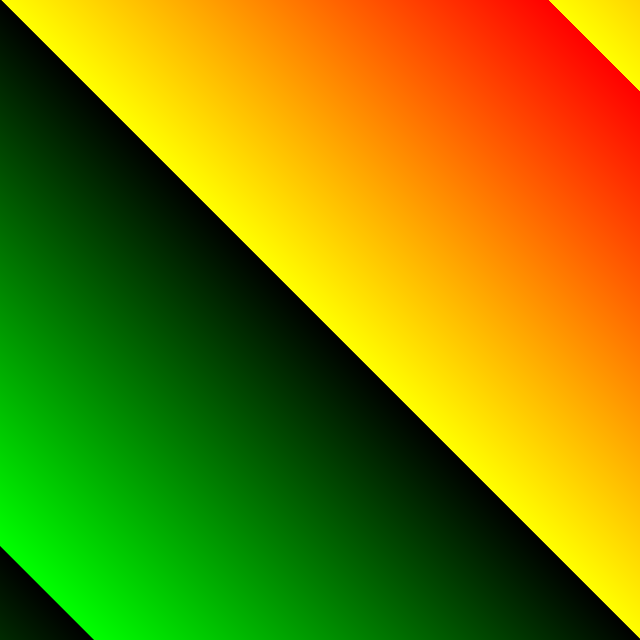
This background is drawn by a Shadertoy shader. Its source:

```glsl
// Diagonal colour bands: a sawtooth ramp runs along x + y and drives green,
// while red switches on above the main diagonal. This gives black-to-green
// bands below it and yellow-to-red bands above it.

const float BAND_CENTRE = 1.002; // x + y on the main diagonal edge
const float BAND_PERIOD = 0.855; // spacing of the edges along x + y

// Step from 0 to 1 at zero, softened over the given width.
float softStep(float signedDist, float width) {
    return clamp(signedDist / width + 0.5, 0.0, 1.0);
}

// Falling ramp that jumps from 0 back to 1 at each whole phase.
float fallingSaw(float phase, float width) {
    float toJump = fract(phase + 0.5) - 0.5;
    return clamp(softStep(toJump, width) - toJump, 0.0, 1.0);
}

void mainImage(out vec4 fragColor, in vec2 fragCoord) {
    vec2 uv = fragCoord / iResolution.xy;

    // Band phase and the size of one pixel measured in it
    float phase = (uv.x + uv.y - BAND_CENTRE) / BAND_PERIOD;
    float pixel = 0.5 * (1.0 / iResolution.x + 1.0 / iResolution.y) / BAND_PERIOD;

    // Red fills the upper half, green follows the ramp
    float red = softStep(phase, pixel);
    float green = fallingSaw(phase, pixel);

    fragColor = vec4(red, green, 0.0, 1.0);
}
```
